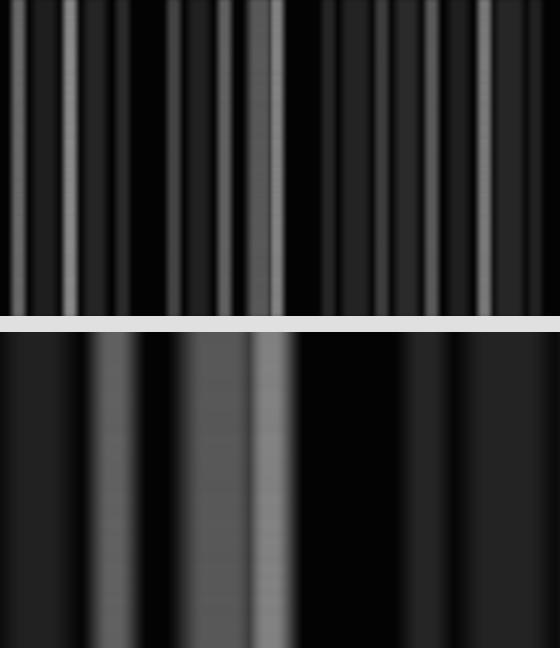
Top: the whole. Bottom: its middle third, enlarged.
This background is drawn by a Shadertoy shader. Its source:

```glsl
#define BAR_COUNT 11
#define PITCH 0.0925
#define FIRST_BAR 0.0325
#define JITTER 0.004
#define BAR_HALF_WIDTH 0.0122
#define BAND_HALF_WIDTH 0.0205
#define BAR_BLUR 0.0092
#define BAND_BLUR 0.0125
#define FLOOR_LEVEL 0.012
#define BAR_LEVELS vec2(0.10, 0.54)
#define BAND_LEVELS vec2(0.10, 0.17)
#define ROW_CONTRAST 0.035

// Integer hash, 0 to 1
float hash(uint n) {
    n = (n ^ 61u) ^ (n >> 16);
    n *= 9u;
    n ^= n >> 4;
    n *= 0x27d4eb2du;
    n ^= n >> 15;
    return float(n & 0xffffu) / 65535.0;
}

float rowNoise(float y) {
    float row = floor(y);
    float t = smoothstep(0.0, 1.0, y - row);
    return mix(hash(uint(row) + 500u), hash(uint(row) + 501u), t);
}

// Vertical strip with blurred sides
float strip(float offset, float halfWidth, float blur) {
    return 1.0 - smoothstep(halfWidth - blur, halfWidth + blur, abs(offset));
}

// Maximum with a rounded crease
float softMax(float a, float b) {
    float radius = 0.03;
    float h = max(radius - abs(a - b), 0.0) / radius;
    return max(a, b) + 0.25 * radius * h * h * step(0.02, min(a, b));
}

float stripes(float x) {
    float light = FLOOR_LEVEL;
    for (int i = 0; i < BAR_COUNT; i++) {
        float k = float(i);
        uint seed = uint(i) * 3u + 17u;
        float center = FIRST_BAR + k * PITCH;

        // Narrow bright bar; golden-ratio steps spread the levels evenly
        float barRank = fract(k * 0.236 + 0.76);
        float barLevel = mix(BAR_LEVELS.x, BAR_LEVELS.y, pow(barRank, 1.3));
        float barX = center + JITTER * (hash(seed) - 0.5);
        light = softMax(light, barLevel * strip(x - barX, BAR_HALF_WIDTH, BAR_BLUR));

        // Wide dim band between bars: sometimes absent, rarely bright
        float bandRank = fract(k * 0.382 + 0.25);
        float present = step(0.19, bandRank);
        float bright = step(abs(bandRank - 0.78), 0.05);
        float bandLevel = present * mix(BAND_LEVELS.x, BAND_LEVELS.y, bandRank) + 0.19 * bright;
        float bandX = center + 0.5 * PITCH + 0.013 * bright + JITTER * (hash(seed + 1u) - 0.5);
        float bandWidth = BAND_HALF_WIDTH * mix(0.75, 1.25, hash(seed + 2u));
        light = softMax(light, bandLevel * strip(x - bandX, bandWidth, BAND_BLUR));
    }
    return light;
}

void mainImage(out vec4 fragColor, in vec2 fragCoord) {
    vec2 uv = fragCoord / iResolution.xy;
    float light = stripes(uv.x);

    // Fine horizontal lines, visible on the brighter strips
    float grain = rowNoise(uv.y * 110.0) - 0.5;
    light *= 1.0 + ROW_CONTRAST * grain * smoothstep(0.15, 0.45, light);

    // Slight darkening at the top and bottom edges
    light *= mix(0.9, 1.0, smoothstep(0.0, 0.012, min(uv.y, 1.0 - uv.y)));

    fragColor = vec4(vec3(light), 1.0);
}
```
